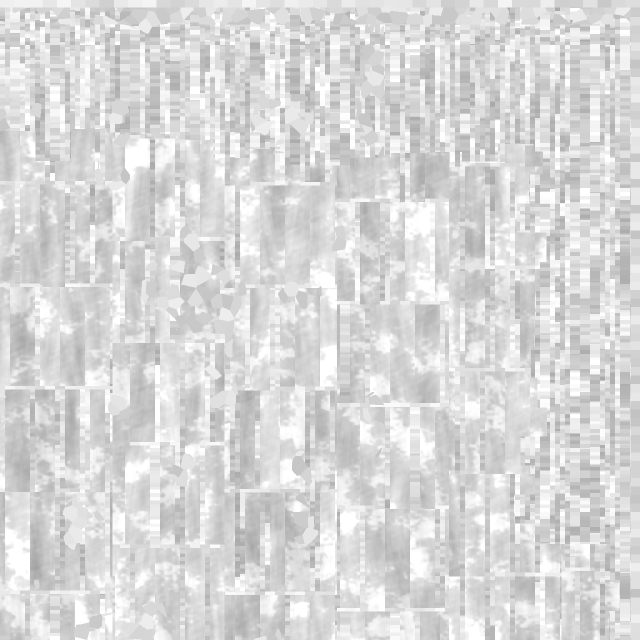
Reproduce this texture procedurally as a WebGL 1 fragment shader.

```glsl
precision highp float;
// Pale grey mosaic: cloudy upright patches in rows, split by narrow stepped strips.
// Strips alone fill the top and right; flat Voronoi shards break up some borders.
// Tones come from hashes and value noise, averaged over a 2 x 2 sample grid.
uniform vec2 u_resolution;

const float COLUMNS = 128.0;       // narrow strips across the canvas
const float ROWS = 170.0;          // fine steps along a strip
const float PANELS = 5.7;          // panels that share one row offset
const float PATCH_HEIGHT = 0.16;
const float PATCH_COLUMNS = 5.0;
const float SEAM = 0.035;          // part of a patch height
const float SHARDS = 52.0;
const float MEAN_TONE = 0.85;
const float RUN_CONTRAST = 0.25;
const float STEP_CONTRAST = 0.13;
const float PATCH_CONTRAST = 0.10;
const float CLOUD_CONTRAST = 0.42;
const float TOP_LIMIT = 0.775;     // strips only above this
const float RIGHT_LIMIT = 0.83;    // strips only beyond this

float hash(vec2 p) {
  vec3 q = fract(p.xyx * 0.1031);
  q += dot(q, q.yzx + 33.33);
  return fract((q.x + q.y) * q.z);
}

float noise(vec2 p) {
  vec2 i = floor(p), f = fract(p);
  f = f * f * (3.0 - 2.0 * f);
  return mix(mix(hash(i), hash(i + vec2(1.0, 0.0)), f.x),
             mix(hash(i + vec2(0.0, 1.0)), hash(i + 1.0), f.x), f.y);
}

float fbm(vec2 p) {
  float sum = 0.0, weight = 0.53;
  for (int i = 0; i < 4; i++) {
    sum += weight * noise(p);
    p = p * 2.1 + 19.7;
    weight *= 0.5;
  }
  return sum;
}

// Narrow columns of flat runs, each broken into fine steps.
float stripTone(vec2 p, float runLength) {
  float column = floor(p.x * COLUMNS);
  float pair = floor(column * 0.5) * 2.0;
  if (hash(vec2(pair, 3.0)) < 0.35) column = pair;
  float y = p.y / runLength + 9.0 * hash(vec2(column, 7.0));
  float run = floor(y + 0.8 * noise(vec2(column * 3.0, y * 0.7)));
  float stepRow = floor(p.y * ROWS);
  return MEAN_TONE + RUN_CONTRAST * (hash(vec2(column, run + 40.0)) - 0.5)
       + STEP_CONTRAST * (hash(vec2(column + 211.0, stepRow)) - 0.5);
}

// Soft upright smoke with chalky bright flecks and faint slanted scratches.
float cloudTone(vec2 p, vec2 id) {
  float seed = hash(id + 5.0);
  vec2 q = p + vec2(seed, hash(id + 71.0)) * 13.0;
  q.x += (seed - 0.5) * 0.3 * p.y;
  float smoke = fbm(q * vec2(55.0, 10.0));
  float haze = fbm(q * vec2(24.0, 30.0) + 31.0);
  float grain = noise(q * vec2(150.0, 210.0));
  float scratch = noise(vec2(q.x * 45.0 + q.y * 30.0, q.y * 190.0 - q.x * 90.0));
  float fleck = smoothstep(0.52, 0.68, haze + 0.16 * (grain - 0.5));
  float tone = MEAN_TONE - 0.025 + PATCH_CONTRAST * (hash(id + 23.0) - 0.5);
  tone += CLOUD_CONTRAST * (0.6 * smoke + 0.4 * haze - 0.5);
  return tone + 0.10 * fleck + 0.035 * (scratch - 0.5) + 0.03 * (grain - 0.5);
}

// Rows of patches with strips between them and a broken pale seam below.
float patchTone(vec2 p) {
  float panel = floor(p.x * PANELS);
  float y = p.y / PATCH_HEIGHT + hash(vec2(panel, 11.0));
  float row = floor(y);
  float column = floor(p.x * COLUMNS) + floor(5.0 * hash(vec2(panel, row)));
  vec2 id = vec2(floor(column / PATCH_COLUMNS) + panel * 37.0, row);
  float stripWidth = floor(2.8 * hash(id + 61.0));
  if (fract(y) < SEAM && hash(id + 83.0) > 0.3)
    return 0.82 + 0.17 * hash(vec2(floor(column * 0.5), row + 90.0));
  if (mod(column, PATCH_COLUMNS) < stripWidth) return stripTone(p, 0.07);
  return cloudTone(p, id);
}

// Nearest shard: x is its tone, y a random value for choosing it.
vec2 shard(vec2 p) {
  vec2 cell = floor(p * SHARDS), nearest = cell;
  float best = 9.0;
  for (int j = -1; j <= 1; j++) {
    for (int i = -1; i <= 1; i++) {
      vec2 c = cell + vec2(float(i), float(j));
      vec2 d = c + vec2(hash(c), hash(c + 101.0)) - p * SHARDS;
      if (dot(d, d) < best) { best = dot(d, d); nearest = c; }
    }
  }
  return vec2(0.77 + 0.16 * hash(nearest + 17.0), hash(nearest + 53.0));
}

float mosaicTone(vec2 p) {
  if (p.y > 0.988) return 0.78 + 0.18 * hash(vec2(floor(p.x * 45.0), 2.0));
  if (p.x > 0.985) return 0.76 + 0.18 * hash(vec2(4.0, floor(p.y * 75.0)));
  float top = TOP_LIMIT + 0.07 * (hash(vec2(floor(p.x * 18.0), 29.0)) - 0.5);
  float right = RIGHT_LIMIT + 0.06 * (hash(vec2(31.0, floor(p.y * 22.0))) - 0.5);
  right += 0.12 * step(p.y, 0.15);
  float tone;
  if (p.y > top) tone = stripTone(p, p.y > 0.93 ? 0.014 : 0.045);
  else if (p.x > right) tone = stripTone(p, 0.024);
  else tone = patchTone(p);
  // Shards crowd the upper border and gather in a few inner clusters.
  vec2 piece = shard(p);
  float cluster = smoothstep(0.66, 0.8, noise(p * vec2(17.0, 11.0) + 6.0));
  float chance = p.y > 0.962 ? 0.6 : 0.45 * cluster * step(p.x, 0.6);
  return piece.y < chance ? piece.x : tone;
}

void main() {
  float tone = 0.0;
  for (int j = 0; j < 2; j++) {
    for (int i = 0; i < 2; i++) {
      vec2 offset = vec2(float(i), float(j)) * 0.5 - 0.25;
      tone += 0.25 * clamp(mosaicTone((gl_FragCoord.xy + offset) / u_resolution), 0.0, 1.0);
    }
  }
  gl_FragColor = vec4(vec3(tone), 1.0);
}
```
